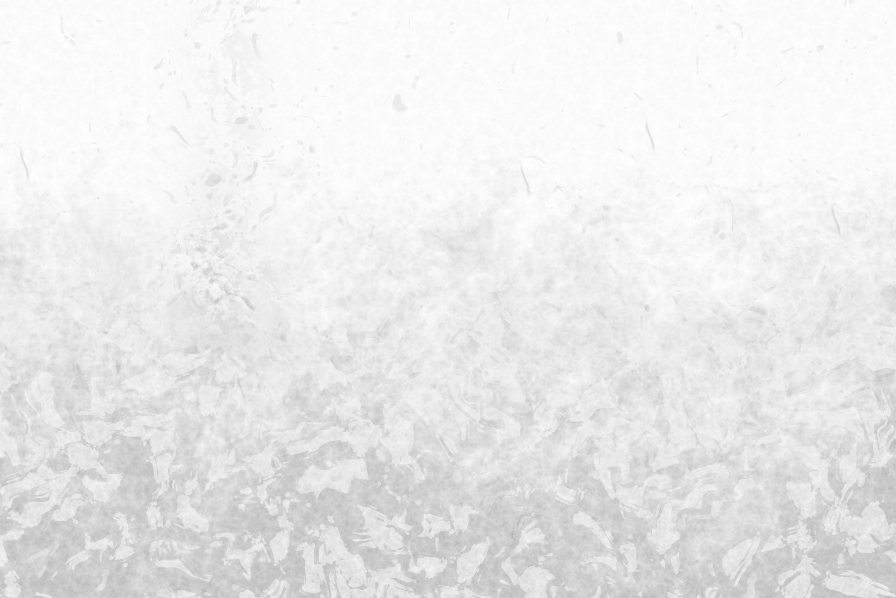
Reproduce this texture procedurally as a Shadertoy shader.

```glsl
#define PLASTER 0.988
#define DAMP 0.795
#define CHIP 0.95
#define DAMP_TOP 0.76
#define DAMP_BASE -0.06
#define STAIN_X 0.37
#define STAIN_WIDTH 0.075
#define GRAIN 0.035
#define SPECK_DEPTH 0.12
#define CRACK_DEPTH 0.06
#define SCRATCHES 6

vec2 hash2(vec2 c) {
    vec3 q = fract(c.xyx * vec3(0.1031, 0.1030, 0.0973));
    q += dot(q, q.yzx + 33.33);
    return fract((q.xx + q.yz) * q.zy);
}

// Cellular noise: nearest distance, second distance, random id
vec3 cells(vec2 p) {
    vec2 base = floor(p), f = p - base;
    vec3 near = vec3(9.0, 9.0, 0.0);
    for (int j = -1; j <= 1; j++)
    for (int i = -1; i <= 1; i++) {
        vec2 cell = vec2(i, j);
        vec2 h = hash2(base + cell + 57.0);
        float d = length(cell + h - f);
        if (d < near.x) near = vec3(d, near.x, fract(h.x * 17.3 + h.y * 31.7));
        else near.y = min(near.y, d);
    }
    return near;
}

// Rotated cellular octaves, centred on zero
float clouds(vec2 p, int octaves) {
    float sum = 0.0, total = 0.0, weight = 1.0;
    for (int i = 0; i < octaves; i++) {
        sum += weight * (cells(p).x - 0.5);
        total += weight;
        weight *= 0.65;
        p = mat2(1.62, 1.22, -1.22, 1.62) * p + 7.3;
    }
    return 2.0 * sum / total;
}

vec2 warp(vec2 p) {
    return p + 0.025 * sin(p.yx * 17.0 + 2.0 * sin(p * 11.0))
             + 0.007 * sin(p.yx * 71.0 + 3.0 * sin(p * 43.0));
}

// Scattered dots; density is the share of cells that hold one
float specks(vec2 p, float density) {
    vec3 c = cells(p);
    float radius = 0.25 + 0.3 * fract(c.z * 91.7);
    return smoothstep(density, density * 0.6, c.z) * smoothstep(radius + 0.15, radius - 0.15, c.x);
}

float band(float x, float low, float high, float soft) {
    return smoothstep(low - soft, low + soft, x) * smoothstep(high + soft, high - soft, x);
}

void mainImage(out vec4 fragColor, in vec2 fragCoord) {
    vec2 p = fragCoord / iResolution.y;
    float pixel = 1.0 / iResolution.y;
    vec2 w = warp(p);
    float broad = clouds(w * 2.6 + 3.0, 5);
    float patchy = clouds(w * 8.0 + 21.0, 5);
    float rough = clouds(p * 42.0, 3);
    float fine = clouds(p * 130.0, 2);

    // Rising damp, paler towards the lower right
    float paleArea = exp(-dot((p - vec2(1.05, 0.27)) * vec2(3.5, 5.0), (p - vec2(1.05, 0.27)) * vec2(3.5, 5.0)));
    float level = p.y + 0.24 * broad - 0.22 * patchy + 0.1 * rough + 0.10 * paleArea;
    float damp = smoothstep(DAMP_TOP, DAMP_BASE, level);
    float tone = mix(PLASTER, DAMP, damp);

    // Vertical stain
    float across = (p.x - STAIN_X + 0.05 * broad) / STAIN_WIDTH;
    float stain = exp(-across * across) * smoothstep(0.3, 0.5, p.y);
    tone -= 0.07 * stain * smoothstep(-0.2, 0.35, rough - patchy) * (0.6 + 0.8 * band(p.y, 0.45, 0.62, 0.1));

    // Peeled islands across the middle
    float middle = band(p.y, 0.42, 0.66, 0.08);
    float island = smoothstep(-0.02, 0.06, clouds(w * 5.0 + 40.0, 5) + 0.15 * rough);
    tone -= 0.03 * island * middle;

    // Pale chips in the damp plaster
    float chipField = clouds(w * 15.0 + 9.0, 4) + 0.35 * broad;
    float chips = smoothstep(-0.24, -0.36, chipField);
    chips = max(chips, 0.75 * specks(w * 60.0, 0.09 + 0.12 * smoothstep(0.0, -0.3, patchy)));
    tone = mix(tone, max(tone, CHIP), 0.7 * chips * smoothstep(0.1, 0.5, damp));

    // Dark specks, crowded in the stain and above the damp
    float crowd = 0.035 + 0.3 * stain + 0.1 * band(p.y, 0.28, 0.48, 0.08);
    crowd *= 0.5 + smoothstep(-0.25, 0.3, broad + patchy);
    float dots = 0.7 * specks(w * 52.0 + 5.0, 0.55 * crowd) + 0.5 * specks(w * 105.0, 1.3 * crowd);
    tone -= SPECK_DEPTH * dots * mix(0.75, 0.5, damp);

    // Broken hairline cracks and one ragged ledge
    vec3 net = cells(w * 4.2 + 12.0);
    float crack = smoothstep(0.012 + 4.2 * pixel, 0.0, net.y - net.x);
    crack *= smoothstep(0.05, 0.3, patchy + 0.5 * rough) * smoothstep(0.35, 0.55, p.y);
    float ledgeY = 0.69 + 0.008 * sin(p.x * 19.0) + 0.005 * sin(p.x * 53.0 + 1.0) + 0.012 * patchy;
    float ledge = smoothstep(0.004 + pixel, 0.0, abs(p.y - ledgeY));
    ledge *= smoothstep(0.55, 1.05, p.x) * smoothstep(-0.3, 0.2, broad + rough);
    tone -= CRACK_DEPTH * (crack + ledge);

    // Short upright scratches, pale low down and grey above
    for (int i = 0; i < SCRATCHES; i++) {
        vec2 h = hash2(vec2(float(i) * 3.7, 8.0));
        vec2 q = p - vec2(1.5 * (float(i) + h.x) / float(SCRATCHES), 0.05 + 0.85 * h.y);
        q.x += 0.15 * q.y + 0.003 * sin(q.y * 90.0);
        float mark = smoothstep(0.002 + pixel, 0.0, abs(q.x)) * smoothstep(0.035, 0.01, abs(q.y));
        tone += mark * mix(0.08, -0.1, smoothstep(0.2, 0.4, p.y));
    }

    // Surface grain
    tone += (GRAIN * rough + 0.7 * GRAIN * fine) * mix(0.5, 1.5, damp);
    fragColor = vec4(vec3(clamp(tone, 0.0, 0.995)), 1.0);
}
```
